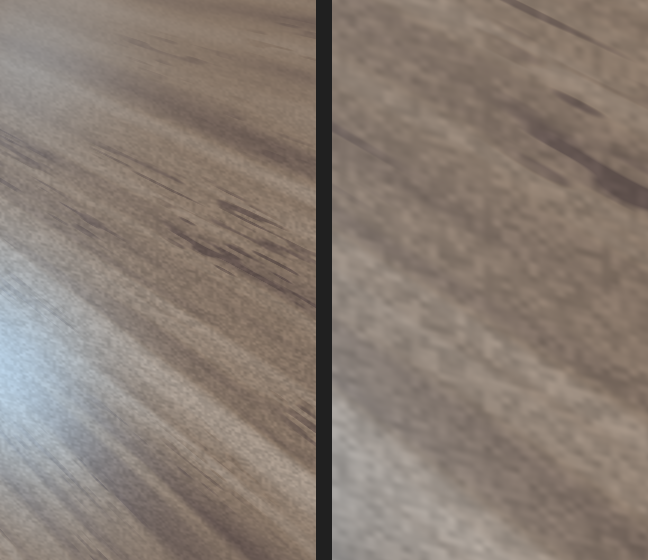
Left: the whole. Right: its middle third, enlarged.
Write a WebGL 2 fragment shader that draws this texture.

```glsl
#version 300 es
precision highp float;

uniform vec2 u_resolution;
out vec4 fragColor;

// Wood tones and reflected light
const vec3 DARK_WOOD = vec3(0.385, 0.325, 0.305);
const vec3 MID_WOOD = vec3(0.53, 0.46, 0.40);
const vec3 PALE_WOOD = vec3(0.635, 0.58, 0.53);
const vec3 SKY_LIGHT = vec3(0.715, 0.81, 0.89);
const vec3 HAZE_LIGHT = vec3(0.63, 0.65, 0.67);

// Layout, in units of the canvas height
const vec2 VANISHING_POINT = vec2(-1.04, 1.323);
const float BAND_WIDTH = 0.085;
const float WAVINESS = 0.022;
const vec2 STREAK_SCALE = vec2(3.0, 55.0);
const vec2 FIBRE_SCALE = vec2(8.0, 150.0);
const vec2 PORE_SCALE = vec2(20.0, 210.0);
const vec2 GRAIN_SCALE = vec2(185.0, 250.0);

// Strengths
const float BAND_CONTRAST = 0.62;
const float STREAK_CONTRAST = 0.30;
const float FIBRE_CONTRAST = 0.16;
const float PORE_DEPTH = 0.45;
const float GRAIN_CONTRAST = 0.25;

float hash(vec2 cell) {
    vec3 q = fract(cell.xyx * 0.1031);
    q += dot(q, q.yzx + 33.33);
    return fract((q.x + q.y) * q.z);
}

float noise(vec2 p) {
    vec2 cell = floor(p);
    vec2 f = fract(p);
    f = f * f * (3.0 - 2.0 * f);
    return mix(mix(hash(cell), hash(cell + vec2(1, 0)), f.x),
               mix(hash(cell + vec2(0, 1)), hash(cell + vec2(1, 1)), f.x), f.y);
}

float bell(vec2 offset, vec2 size) {
    vec2 q = offset / size;
    return exp(-dot(q, q));
}

// x runs along the boards, y across them, converging in perspective
vec2 boardCoords(vec2 p) {
    vec2 d = p - VANISHING_POINT;
    float across = VANISHING_POINT.x * d.y / d.x + 1.0 - VANISHING_POINT.y;
    return vec2(length(d), across);
}

// Pale ridge with one crisp side, fading into the next band
float bands(float across, float softness) {
    float u = across / BAND_WIDTH;
    float f = fract(u);
    float strength = 0.4 + 0.6 * hash(vec2(floor(u) + 20.0, 7.0));
    return strength * (1.0 - f) * smoothstep(0.0, softness, f);
}

float woodTone(vec2 board, float blur) {
    board.y += WAVINESS * (noise(board * vec2(3.5, 9.0) + 4.0) - 0.5);
    float sharp = 1.0 - 0.65 * blur;
    float tone = 0.33 + BAND_CONTRAST * bands(board.y, mix(0.2, 0.5, blur));
    tone += STREAK_CONTRAST * (noise(board * STREAK_SCALE + 31.0) - 0.5);
    tone += STREAK_CONTRAST * (noise(board * vec2(2.0, 17.0) + 53.0) - 0.5);
    tone += FIBRE_CONTRAST * sharp * (noise(board * FIBRE_SCALE + 80.0) - 0.5);

    // Wide pale board beside a wide dark one
    tone += 0.30 * bell(vec2(0.0, board.y - 0.48), vec2(1.0, 0.045));
    tone -= 0.26 * bell(vec2(0.0, board.y - 0.64), vec2(1.0, 0.10));

    // Short dark pores gathered in clusters
    float cluster = smoothstep(0.55, 0.8, noise(board * vec2(5.0, 16.0) + 11.0));
    float pore = smoothstep(0.55, 0.85, noise(board * PORE_SCALE + 97.0));
    return tone - PORE_DEPTH * sharp * cluster * pore;
}

vec3 woodColour(float tone) {
    vec3 colour = mix(DARK_WOOD, MID_WOOD, clamp(tone * 2.0, 0.0, 1.0));
    return mix(colour, PALE_WOOD, clamp(tone * 2.0 - 1.0, 0.0, 1.0));
}

// Fine pebbled finish
float surfaceGrain(vec2 p) {
    vec2 q = p * GRAIN_SCALE;
    q.y += 0.35 * q.x;
    float fine = noise(q) - 0.5;
    float coarse = noise(q * 0.53 + 19.0) - 0.5;
    return 0.65 * fine + 0.4 * coarse;
}

void main() {
    vec2 p = gl_FragCoord.xy / u_resolution.y;
    float blur = smoothstep(0.5, 1.0, p.y) + 0.4 * smoothstep(0.2, 0.0, p.y);

    vec3 colour = woodColour(woodTone(boardCoords(p), blur));

    // Window reflection on the left, weaker haze above it
    vec2 glowOffset = p - vec2(-0.01, 0.35);
    glowOffset.y += 0.35 * glowOffset.x;
    float glow = 0.95 * bell(glowOffset, vec2(0.20, 0.21));
    float haze = 0.48 * bell(p - vec2(0.04, 0.88), vec2(0.17, 0.15));
    haze += 0.14 * smoothstep(0.5, 0.0, p.x);
    colour = mix(colour, HAZE_LIGHT, haze);
    colour = mix(colour, SKY_LIGHT, glow);

    float grainStrength = GRAIN_CONTRAST * (1.0 - 0.75 * blur) * (1.0 - 0.45 * glow);
    colour *= 1.0 + grainStrength * surfaceGrain(p);
    fragColor = vec4(colour, 1.0);
}
```
